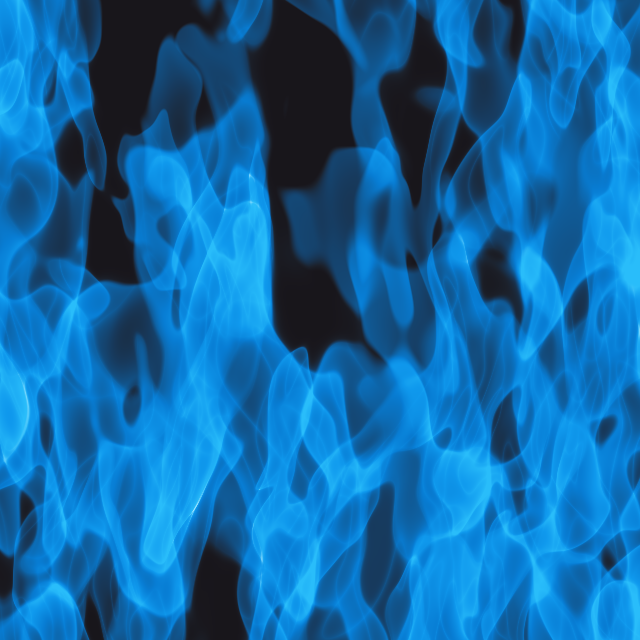
This texture is drawn by a Shadertoy shader. Its source:

```glsl
// Blue flames on near-black: overlapping translucent sheets of warped gradient
// noise, stretched upward, each with a bright rim and a body fading inward.
// The summed heat is compressed and mapped through a black-navy-azure ramp.

#define LAYERS 5
#define STRETCH vec2(6.0, 1.7)
#define SWAY 0.13
#define CURL 0.050
#define EDGE_SHARP 0.035
#define EDGE_SOFT 0.16
#define RIM_GAIN 0.40
#define BODY_GAIN 0.47
#define FILAMENT_GAIN 0.24
#define EXPOSURE 1.32
#define FUEL_BIAS -0.055

// Unit gradient chosen by an integer hash of the lattice cell.
vec2 cellGradient(vec2 cell) {
    uvec2 u = uvec2(ivec2(cell)) * uvec2(1597334673u, 3812015801u);
    uint h = (u.x ^ u.y) * 1597334673u;
    h ^= h >> 15;
    float angle = float(h & 65535u) / 65536.0 * 6.28319;
    return vec2(cos(angle), sin(angle));
}

float gradientNoise(vec2 p) {
    vec2 i = floor(p), f = p - i;
    vec2 w = f * f * f * (f * (f * 6.0 - 15.0) + 10.0);
    float a = dot(cellGradient(i), f);
    float b = dot(cellGradient(i + vec2(1, 0)), f - vec2(1, 0));
    float c = dot(cellGradient(i + vec2(0, 1)), f - vec2(0, 1));
    float d = dot(cellGradient(i + vec2(1, 1)), f - vec2(1, 1));
    return mix(mix(a, b, w.x), mix(c, d, w.x), w.y);
}

// Broad sway first, then smaller curls.
vec2 flameWarp(vec2 p, float seed) {
    vec2 q = p * vec2(2.6, 2.4) + seed;
    p += SWAY * vec2(gradientNoise(q), gradientNoise(q + 17.3));
    q = p * vec2(7.5, 6.0) + seed * 1.7;
    return p + CURL * vec2(gradientNoise(q + 5.1), 1.6 * gradientNoise(q + 31.7));
}

// Where fire gathers: low down and at the sides, with dark lanes between tongues.
float fuel(vec2 p) {
    vec2 q = flameWarp(p, 4.2);
    float gap = exp(-pow((q.x - 0.47) / 0.075, 2.0)) * smoothstep(0.30, 0.60, p.y);
    float lane = exp(-pow((q.x - 0.28) / 0.06, 2.0)) * smoothstep(0.40, 0.85, p.y);
    float rightSide = smoothstep(0.50, 0.65, p.x);
    float leftSide = 1.0 - smoothstep(0.08, 0.20, p.x);
    return 0.12 * (0.5 - p.y) + 0.06 * rightSide + 0.08 * leftSide
         - 0.30 * gap - 0.16 * lane
         + 0.30 * gradientNoise(q * vec2(3.2, 1.8) + 8.4)
         + 0.36 * gradientNoise(q * vec2(8.0, 2.8) + 3.7);
}

// One translucent sheet: x is its body, y its rim, z its thin inner filaments.
vec3 flameSheet(vec2 p, float scale, float seed, float bias) {
    vec2 q = flameWarp(p, seed);
    float field = gradientNoise(q * STRETCH * scale + seed * 3.1)
                + 0.34 * gradientNoise(q * vec2(13.0, 5.5) * scale + seed) + bias;
    float softness = smoothstep(-0.10, 0.40, gradientNoise(p * 5.0 + seed * 2.3));
    float width = mix(EDGE_SHARP, EDGE_SOFT, softness);
    float inside = smoothstep(-0.3 * width, width, field);
    float body = inside * mix(1.0, 0.50, smoothstep(0.03, 0.36, field));
    float rim = exp(-abs(field - 0.02) * 30.0) * (1.0 - 0.8 * softness);
    float strand = gradientNoise(q * vec2(15.0, 3.6) * scale + seed * 5.7);
    float filament = exp(-abs(strand) * 20.0) * inside;
    return vec3(body * (1.0 + 0.6 * strand), rim, filament);
}

vec3 flameColor(float heat) {
    const vec3 soot = vec3(0.095, 0.085, 0.105);
    const vec3 smoke = vec3(0.11, 0.13, 0.17);
    const vec3 navy = vec3(0.09, 0.23, 0.37);
    const vec3 cobalt = vec3(0.06, 0.36, 0.60);
    const vec3 azure = vec3(0.03, 0.49, 0.83);
    const vec3 sky = vec3(0.06, 0.60, 0.93);
    const vec3 cyan = vec3(0.16, 0.74, 0.98);
    vec3 c = mix(soot, smoke, clamp(heat / 0.11, 0.0, 1.0));
    c = mix(c, navy, clamp((heat - 0.11) / 0.19, 0.0, 1.0));
    c = mix(c, cobalt, clamp((heat - 0.30) / 0.20, 0.0, 1.0));
    c = mix(c, azure, clamp((heat - 0.50) / 0.19, 0.0, 1.0));
    c = mix(c, sky, clamp((heat - 0.69) / 0.14, 0.0, 1.0));
    return mix(c, cyan, clamp((heat - 0.83) / 0.10, 0.0, 1.0));
}

void mainImage(out vec4 fragColor, in vec2 fragCoord) {
    vec2 p = fragCoord / iResolution.xy;
    float bias = fuel(p) + FUEL_BIAS;
    float presence = smoothstep(-0.30, 0.02, bias);
    float heat = 0.0, rimSum = 0.0;

    // Stack the sheets, finer ones fainter.
    for (int i = 0; i < LAYERS; i++) {
        float k = float(i);
        vec3 sheet = flameSheet(p, 0.80 + 0.25 * k, 11.7 + 7.9 * k, bias);
        float weight = 1.0 - 0.09 * k;
        heat += weight * (BODY_GAIN * sheet.x
              + presence * (RIM_GAIN * sheet.y + FILAMENT_GAIN * sheet.z));
        rimSum += weight * sheet.y;
    }
    heat = 1.0 - exp(-EXPOSURE * heat);
    vec3 color = flameColor(heat);

    // Rare white-hot glints where rims cross in the hottest parts.
    float glintArea = smoothstep(0.22, 0.48, gradientNoise(p * 5.0 + 2.6));
    float glint = glintArea * smoothstep(0.8, 1.6, rimSum) * smoothstep(0.8, 0.95, heat);
    color = mix(color, vec3(0.80, 0.95, 1.0), 0.8 * glint);

    fragColor = vec4(color, 1.0);
}
```
